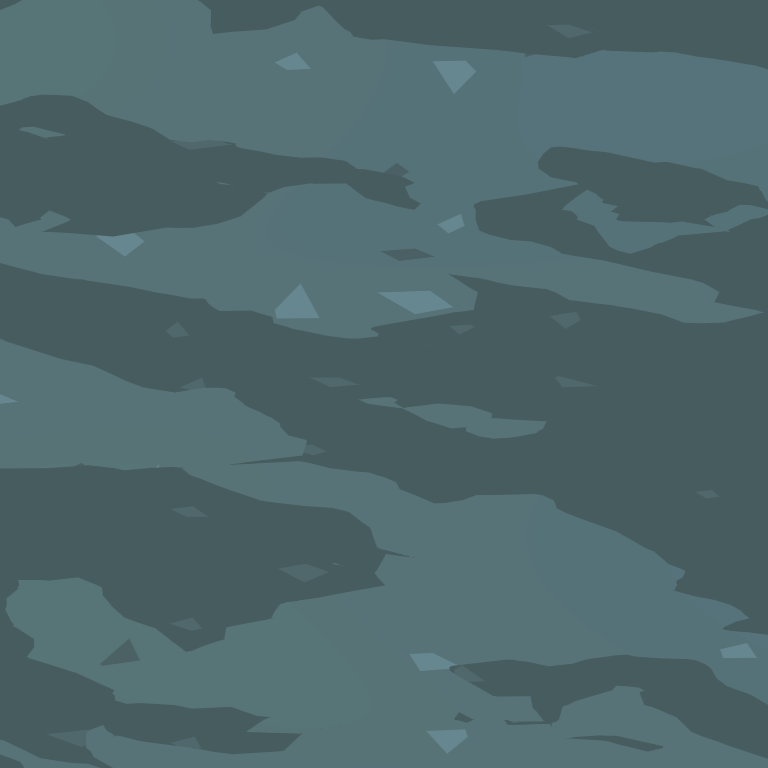
Write a Shadertoy shader that draws this pattern.

```glsl
const vec3 DEEP  = vec3(0.28, 0.36, 0.37);
const vec3 SLATE = vec3(0.34, 0.45, 0.47);
const vec3 PALE  = vec3(0.40, 0.53, 0.56);
const float TAU = 6.28319;

float hash(vec2 cell, float seed) {
    vec3 q = fract(vec3(cell.xyx + seed * 7.31) * vec3(0.1031, 0.1030, 0.0973));
    q += dot(q, q.yzx + 33.33);
    return fract((q.x + q.y) * q.z);
}

// Linear noise over a lattice of triangles: its contours are straight-sided
float facetNoise(vec2 p, float seed) {
    vec2 cell = floor(p), f = fract(p);
    vec2 side = f.x > f.y ? vec2(1.0, 0.0) : vec2(0.0, 1.0);
    float a = hash(cell, seed);
    float b = hash(cell + side, seed);
    float c = hash(cell + 1.0, seed);
    return a + (b - a) * max(f.x, f.y) + (c - b) * min(f.x, f.y);
}

float triangleWave(float x) {
    return abs(fract(x) * 2.0 - 1.0);
}

// Wide ragged patches arranged in loose horizontal bands; positive inside
float patchField(vec2 uv, float threshold) {
    vec2 p = uv;
    p.x += 0.17 * (facetNoise(uv * vec2(4.0, -21.0), 1.0) - 0.5);
    p.y += 0.05 * (facetNoise(uv * vec2(4.0, 5.0), 2.0) - 0.5);
    float field = 0.26 * triangleWave(p.y * 4.2 + p.x * 0.25 + 0.1);
    field += 0.62 * facetNoise(p * vec2(3.2, -7.5), 3.0);
    field += 0.44 * facetNoise(p * vec2(7.0, -20.0), 4.0);
    field += 0.13 * facetNoise(p * vec2(14.0, 40.0), 5.0);
    return field - threshold;
}

// One irregular four-sided chip per cell, kept with the given chance
float shardMask(vec2 uv, vec2 grid, float chance, float radius, float seed) {
    vec2 p = uv * grid;
    vec2 cell = floor(p);
    vec2 jitter = vec2(hash(cell, seed), hash(cell, seed + 1.0)) - 0.5;
    vec2 q = fract(p) - 0.5 - 0.3 * jitter;
    float size = radius * mix(0.6, 1.1, hash(cell, seed + 15.0));
    float dist = -1.0;
    for (int i = 0; i < 4; i++) {
        float k = float(i);
        float angle = TAU * (k + 0.7 * hash(cell, seed + 2.0 + k)) / 4.0;
        float reach = size * mix(0.5, 1.1, hash(cell, seed + 8.0 + k));
        dist = max(dist, dot(q, vec2(cos(angle), sin(angle))) - reach);
    }
    float edge = 0.6 * grid.y / iResolution.y;
    float keep = step(hash(cell, seed + 14.0), chance);
    return keep * smoothstep(edge, -edge, dist);
}

// Slow drift between bluish and greenish slate
vec3 driftTint(vec2 uv) {
    float drift = sin(uv.x * 3.1 + 1.3 * sin(uv.y * 5.0)) * sin(uv.y * 4.3 + 0.6);
    return drift * vec3(0.003, 0.004, -0.009);
}

void mainImage(out vec4 fragColor, in vec2 fragCoord) {
    vec2 uv = fragCoord / iResolution.xy;

    // Main patches
    float field = patchField(uv, 0.70);
    float edge = max(0.6 * fwidth(field), 0.0001);
    float cover = smoothstep(-edge, edge, field);

    // Chips: faint on the ground, dark or pale on the patches
    float faint = shardMask(uv, vec2(6.0, 13.0), 0.35, 0.13, 20.0);
    float dark = shardMask(uv + 0.37, vec2(5.0, 11.0), 0.22, 0.12, 40.0);
    float pale = shardMask(uv + 0.13, vec2(5.0, 9.0), 0.28, 0.14, 60.0);

    vec3 ground = mix(DEEP, SLATE, 0.55 * faint);
    vec3 top = SLATE + driftTint(uv);
    top = mix(top, DEEP, 0.8 * dark);
    top = mix(top, PALE, pale);
    fragColor = vec4(mix(ground, top, cover), 1.0);
}
```
